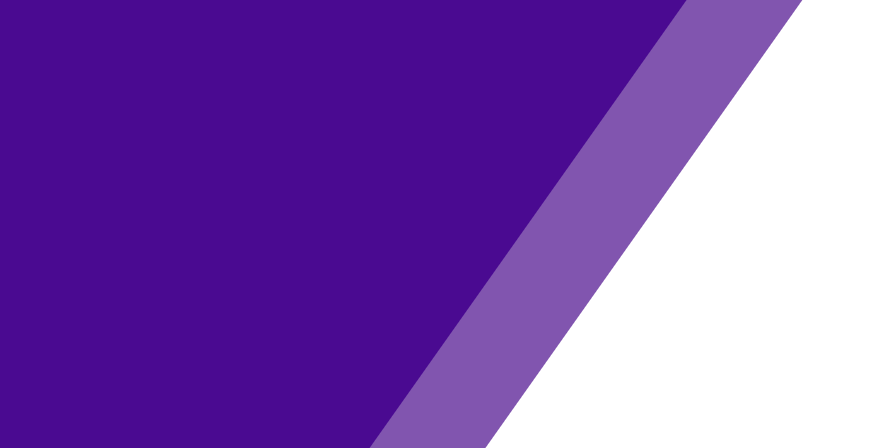
Reproduce this background procedurally as a WebGL 1 fragment shader.

```glsl
precision highp float;

// A deep purple field, a slanted lighter purple band and a white corner.
// Two parallel slanted lines split the canvas; signed distances to them
// give smooth edges. Lengths are in units of the canvas height.

uniform vec2 u_resolution;

const vec3 DEEP_PURPLE = vec3(0.29, 0.04, 0.57);
const vec3 BAND_PURPLE = vec3(0.505, 0.335, 0.688);
const vec3 WHITE = vec3(1.0);

const float SLANT = 0.7075;       // horizontal shift per unit of height
const float BAND_LEFT = 0.825;    // x of the band's left edge at the bottom
const float BAND_RIGHT = 1.0835;  // x of the band's right edge at the bottom

// Signed distance to a slanted line, positive on its right side.
float slantedLine(vec2 p, float baseX) {
    return (p.x - baseX - SLANT * p.y) / sqrt(1.0 + SLANT * SLANT);
}

// Coverage of the right side, softened over one pixel.
float rightSide(vec2 p, float baseX) {
    return clamp(slantedLine(p, baseX) * u_resolution.y + 0.5, 0.0, 1.0);
}

void main() {
    vec2 p = gl_FragCoord.xy / u_resolution.y;

    // Layer the band and the white corner over the field
    vec3 color = mix(DEEP_PURPLE, BAND_PURPLE, rightSide(p, BAND_LEFT));
    color = mix(color, WHITE, rightSide(p, BAND_RIGHT));

    gl_FragColor = vec4(color, 1.0);
}
```
